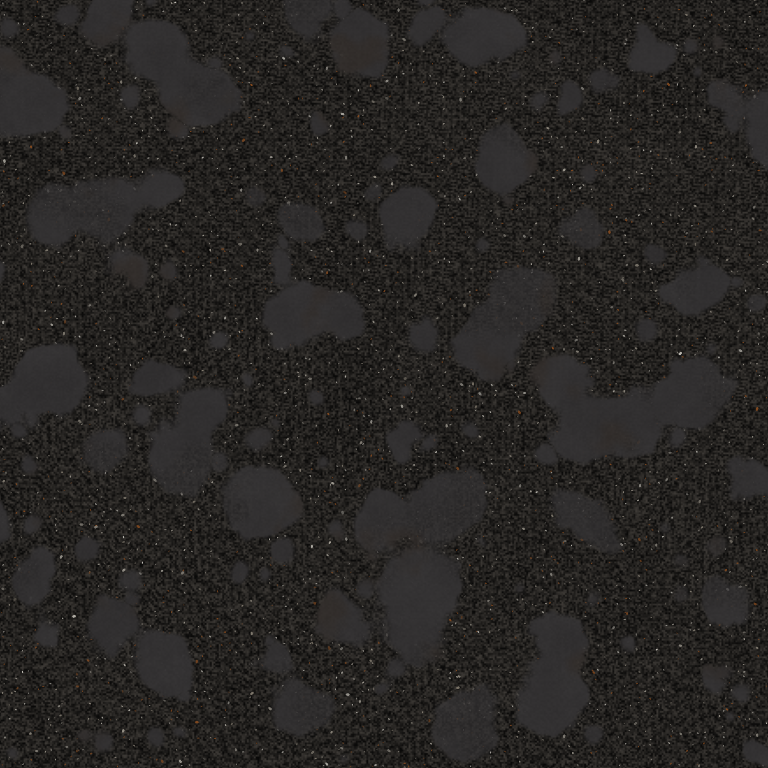
Give the GLSL for this texture, as a WebGL 1 fragment shader.

```glsl
precision highp float;
// Dark asphalt: fine warm-black grit with pale and rusty flecks, partly
// covered by smooth slate-grey patches. The patches are fused random discs
// with warped edges; the grit is fine value noise.

uniform vec2 u_resolution;

float hash(vec2 p) {
  return fract(sin(dot(p, vec2(127.1, 311.7))) * 43758.5453);
}

vec2 hash2(vec2 p) {
  return vec2(hash(p), hash(p + 57.31));
}

float noise(vec2 p) {
  vec2 i = floor(p);
  vec2 f = fract(p);
  f = f * f * (3.0 - 2.0 * f);
  return mix(mix(hash(i), hash(i + vec2(1.0, 0.0)), f.x),
             mix(hash(i + vec2(0.0, 1.0)), hash(i + vec2(1.0, 1.0)), f.x), f.y);
}

float fbm(vec2 p) {
  float sum = 0.0;
  float amp = 0.53;
  for (int i = 0; i < 4; i++) {
    sum += amp * noise(p);
    p = mat2(0.8, 0.6, -0.6, 0.8) * p * 2.03 + 7.3;
    amp *= 0.5;
  }
  return sum;
}

// Signed distance, in canvas units, to discs fused by a soft minimum
float discs(vec2 uv, float cells, float maxRadius, float presence) {
  vec2 p = uv * cells;
  vec2 home = floor(p);
  float sum = 0.0001;
  for (int y = -1; y <= 1; y++) {
    for (int x = -1; x <= 1; x++) {
      vec2 cell = home + vec2(float(x), float(y));
      vec2 center = cell + hash2(cell + 3.7);
      float radius = maxRadius * mix(0.35, 1.0, hash(cell + 19.1));
      float present = step(hash(cell + 41.9), presence);
      sum += present * exp(-9.0 * (length(p - center) - radius));
    }
  }
  return -log(sum) / (9.0 * cells);
}

// Angular chips, at most one per cell; returns colour and coverage
vec4 flecks(vec2 uv, float cells, float size, float presence, float pixel) {
  vec2 cell = floor(uv * cells);
  vec2 center = (cell + 0.2 + 0.6 * hash2(cell + 11.3)) / cells;
  float angle = 6.2832 * hash(cell + 23.7);
  float c = cos(angle);
  float s = sin(angle);
  vec2 q = abs(mat2(c, s, -s, c) * (uv - center));
  float radius = size * mix(0.5, 1.0, hash(cell + 31.1));
  float d = max(q.x * 0.75 + q.y * 0.6, q.y * 1.3) - radius;
  float cover = 1.0 - smoothstep(-0.5 * pixel, 0.6 * pixel, d);
  cover *= step(hash(cell + 5.9), presence) * mix(0.4, 1.0, hash(cell + 67.3));
  vec3 pale = mix(vec3(0.50, 0.47, 0.42), vec3(0.78, 0.77, 0.74), hash(cell + 71.7));
  vec3 rust = vec3(0.52, 0.29, 0.12);
  return vec4(mix(pale, rust, step(hash(cell + 83.2), 0.33)), cover);
}

void main() {
  vec2 uv = gl_FragCoord.xy / u_resolution.y;
  float pixel = 1.0 / u_resolution.y;

  // Grit: dark gaps between lighter grains
  float grain = 0.72 * noise(uv * 437.0) + 0.28 * noise(uv * 251.0 + 31.0);
  grain = clamp(0.5 + 1.25 * (grain - 0.5), 0.0, 1.0);
  float tone = 0.038 + 0.185 * grain + 0.02 * (fbm(uv * 9.0) - 0.5);
  vec3 color = tone * vec3(1.05, 0.99, 0.92);

  // Loose chips in two sizes
  vec4 dust = flecks(uv, 115.0, 0.0011, 0.2, pixel);
  vec4 chips = flecks(uv + 0.37, 52.0, 0.0020, 0.17, pixel);
  color = mix(color, dust.rgb, dust.a);
  color = mix(color, chips.rgb, chips.a);

  // Patches: large fused blobs and small stray spots
  vec2 warp = vec2(fbm(uv * 17.0 + 4.0), fbm(uv * 17.0 + 53.0)) - 0.5;
  vec2 bent = uv + 0.05 * warp;
  float large = discs(bent, 10.0, 0.50, 0.66);
  float small = discs(uv + 0.02 * warp + 0.61, 23.0, 0.36, 0.20);
  float edge = min(large, small) + 0.004 * (noise(uv * 90.0) - 0.5);
  float patchCover = 1.0 - smoothstep(-0.006, 0.004, edge);
  patchCover *= mix(0.78, 1.0, smoothstep(0.3, 0.5, fbm(uv * 8.0 + 17.0)));

  // Slate surface with soft mottling and faint brown stains
  float mottle = fbm(uv * 24.0 + 9.0) - 0.5;
  vec3 slate = vec3(0.198, 0.191, 0.194) + 0.035 * mottle;
  float stain = smoothstep(0.58, 0.78, fbm(uv * 14.0 + 71.0));
  slate = mix(slate, vec3(0.195, 0.170, 0.152), 0.6 * stain);
  slate += 0.012 * (grain - 0.5);
  color = mix(color, slate, 0.97 * patchCover);

  gl_FragColor = vec4(color, 1.0);
}
```
